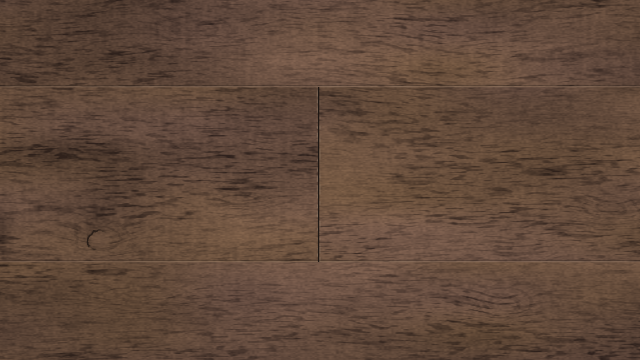
This texture is drawn by a WebGL 2 fragment shader. Its source:

```glsl
#version 300 es
precision highp float;
// Brown oak floor: three rows of wide planks, one butt joint in the middle row.
// Short shifted fibre rows give the pores, broad noise gives the tone, soft bumps
// bend the grain into ovals, and a cracked knot and a vignette finish the boards.

#define ROW_HEIGHT 0.486
#define ROW_START 0.273
#define PLANK_LENGTH 2.2
#define JOINT_X 0.885
#define SEAM_HALF 0.0015
#define JOINT_HALF 0.0018
#define PORE_SCALE vec2(34.0, 200.0)
#define PORE_DEPTH 0.58
#define BROAD_CONTRAST 0.42
#define KNOT vec2(0.278, 0.333)
#define DARK_WOOD vec3(0.235, 0.172, 0.140)
#define LIGHT_WOOD vec3(0.495, 0.376, 0.297)

uniform vec2 u_resolution;
out vec4 outColor;

// Centre and radii of the places where the grain closes into ovals
const vec4 SWIRLS[6] = vec4[6](
    vec4(0.40, 0.175, 0.16, 0.035), vec4(0.54, 0.92, 0.13, 0.045),
    vec4(1.40, 0.16, 0.10, 0.05), vec4(1.70, 0.42, 0.09, 0.04),
    vec4(0.67, 0.445, 0.10, 0.025), vec4(0.28, 0.34, 0.09, 0.06));

float hash(vec2 p) {
    return fract(sin(dot(p, vec2(127.1, 311.7))) * 43758.5453);
}

float noise(vec2 p) {
    vec2 i = floor(p), f = fract(p);
    f = f * f * (3.0 - 2.0 * f);
    return mix(mix(hash(i), hash(i + vec2(1, 0)), f.x),
               mix(hash(i + vec2(0, 1)), hash(i + vec2(1, 1)), f.x), f.y);
}

float fbm(vec2 p) {
    float sum = 0.0, amp = 0.5;
    for (int i = 0; i < 4; i++) {
        sum += amp * noise(p);
        p = p * 2.03 + 17.3;
        amp *= 0.5;
    }
    return sum / 0.9375;
}

// One strand of noise along x, shifted at random for each row
float strand(float x, float row) {
    x += 50.0 * hash(vec2(row, 4.7));
    float i = floor(x);
    return mix(hash(vec2(i, row)), hash(vec2(i + 1.0, row)), smoothstep(0.0, 1.0, x - i));
}

float fibre(vec2 p) {
    float row = floor(p.y);
    return mix(strand(p.x, row), strand(p.x, row + 1.0), smoothstep(0.0, 1.0, p.y - row));
}

float blob(vec2 p, vec2 radii) {
    p /= radii;
    return exp(-dot(p, p));
}

// Antialiased line coverage
float line(float d, float halfWidth) {
    return clamp((halfWidth - abs(d)) * u_resolution.y + 0.5, 0.0, 1.0);
}

// Wood tone: 0 is dark, 1 is light
float woodTone(vec2 p, vec2 seed) {
    vec2 s = p + seed;
    float bump = 0.0, lift = 0.0;
    for (int i = 0; i < 6; i++) {
        float b = blob(p - SWIRLS[i].xy, SWIRLS[i].zw);
        bump += b;
        lift += 0.6 * SWIRLS[i].w * b;
    }
    float wave = 0.04 * noise(s * vec2(2.5, 4.0)) + 0.008 * noise(s * vec2(9.0, 14.0));
    vec2 grain = vec2(s.x, s.y + wave + lift);

    float tone = 0.76 + BROAD_CONTRAST * (noise(s * vec2(2.0, 6.0)) - 0.5);
    tone += 0.20 * (noise(s * vec2(6.0, 16.0)) - 0.5);
    tone += 0.10 * (fibre(grain * vec2(4.0, 60.0)) - 0.5);
    float rings = sin(20.0 * bump + 9.0 * fbm(s * vec2(9.0, 26.0)));
    tone -= 0.15 * smoothstep(0.3, 1.0, rings) * smoothstep(0.1, 0.6, bump);

    // Dense short pores, sparser long ones
    float patches = 0.4 + 1.2 * noise(s * vec2(4.0, 13.0));
    float pores = smoothstep(0.52, 0.88, fibre(grain * PORE_SCALE));
    float longPores = smoothstep(0.68, 0.92, fibre(grain * PORE_SCALE * vec2(0.4, 0.8) + 7.0));
    tone -= PORE_DEPTH * patches * (0.55 * pores + 0.5 * longPores);

    // Crisp woven speckle and faint upright saw marks
    tone += 0.24 * (noise(s * vec2(150.0, 270.0)) - 0.5);
    tone += 0.16 * (fibre(grain * vec2(70.0, 260.0)) - 0.5);
    tone += 0.12 * (noise(s * vec2(95.0, 22.0)) - 0.5);
    return tone;
}

// Smoky stains round the knot and at the left edge
float stains(vec2 p) {
    float s = 0.38 * blob(p - vec2(0.32, 0.40), vec2(0.10, 0.09));
    s += 0.35 * blob(p - vec2(0.0, 0.36), vec2(0.035, 0.07));
    s += 0.26 * blob(p - vec2(0.17, 0.57), vec2(0.16, 0.05));
    return s * (0.4 + 1.2 * fbm(p * vec2(12.0, 20.0)));
}

// Broken dark ring with a paler core
vec3 addKnot(vec3 color, vec2 p) {
    vec2 d = p - KNOT;
    float radius = length(d * vec2(1.0, 1.1)) + 0.018 * (fbm(p * 60.0) - 0.5);
    float side = dot(d, normalize(vec2(-0.8, 0.6))) / 0.034;
    float crack = smoothstep(0.006, 0.001, abs(radius - 0.033));
    crack *= smoothstep(-0.35, 0.5, side + 1.2 * (noise(p * 80.0) - 0.5));
    color = mix(color, LIGHT_WOOD, 0.3 * smoothstep(0.032, 0.012, radius));
    return mix(color, DARK_WOOD * 0.5, 0.8 * crack);
}

void main() {
    vec2 p = gl_FragCoord.xy / u_resolution.y;
    vec2 q = gl_FragCoord.xy / u_resolution - vec2(0.53, 0.47);

    // Plank layout: each row is shifted by half a plank
    float rowPos = (p.y - ROW_START) / ROW_HEIGHT;
    float row = floor(rowPos);
    float along = (p.x - JOINT_X) / PLANK_LENGTH + 0.5 * row;
    vec2 id = vec2(floor(along), row);
    vec2 seed = 20.0 * vec2(hash(id + 3.1), hash(id + 8.7));

    float tone = woodTone(p, seed) - stains(p) - 0.65 * dot(q, q);
    vec3 color = mix(DARK_WOOD, LIGHT_WOOD, clamp(tone, -0.2, 1.15));
    color.b *= 0.93 + 0.14 * noise((p + seed) * vec2(3.0, 9.0) + 5.0);
    color = addKnot(color, p);

    // Long seams: pale bevel over a thin shadow
    float seam = (rowPos - round(rowPos)) * ROW_HEIGHT;
    float wear = 0.3 + 0.5 * noise(vec2(p.x * 30.0, round(rowPos) * 9.0));
    color *= 1.0 - 0.2 * line(seam - 0.0035, SEAM_HALF);
    color = mix(color, vec3(0.56, 0.46, 0.38), wear * line(seam, SEAM_HALF));

    // Butt joint: dark gap with chipped pale edges
    float joint = (along - round(along)) * PLANK_LENGTH;
    float chips = smoothstep(0.3, 0.8, noise(vec2(9.0 * sign(joint), p.y * 110.0)));
    color = mix(color, vec3(0.60, 0.51, 0.43), 0.6 * chips * line(abs(joint) - 0.0035, 0.0014));
    color = mix(color, vec3(0.09, 0.07, 0.06), 0.9 * line(joint, JOINT_HALF));

    outColor = vec4(color, 1.0);
}
```
